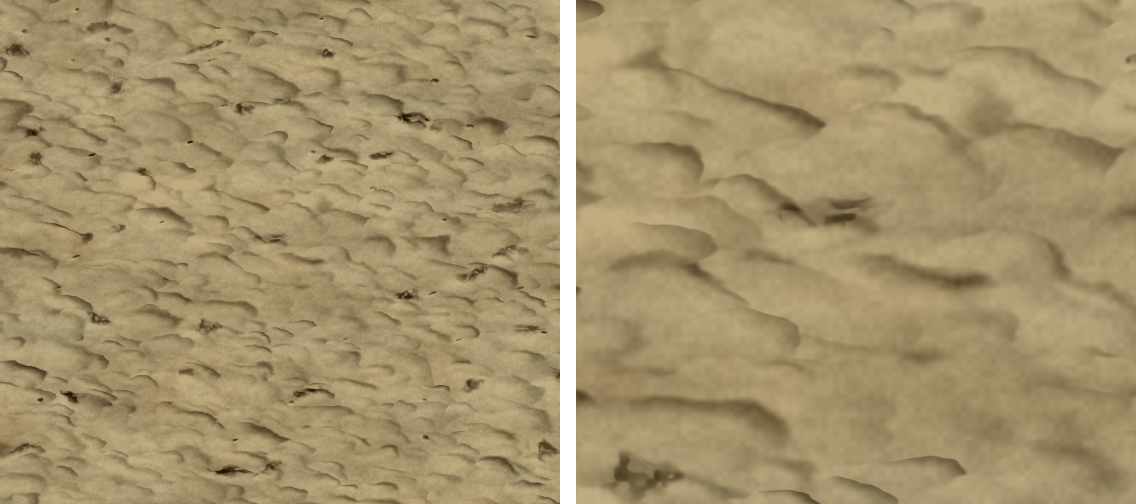
Left: the whole. Right: its middle third, enlarged.
This texture is drawn by a WebGL 1 fragment shader. Its source:

```glsl
precision highp float;
// Wind-worked sand: overlapping scallops with a shaded upper rim, painted from
// the top down, then scattered hollows with pale mounds, dark specks and grain.
// One scalar tone collects all shading and is mapped to a sand colour ramp.

uniform vec2 u_resolution;

const vec3 SHADOW_COLOR = vec3(0.28, 0.22, 0.12);
const vec3 LIT_COLOR = vec3(0.69, 0.62, 0.46);
const vec3 WARM_TINT = vec3(0.018, -0.002, -0.014);
const float BASE_TONE = 0.885;
const vec2 LARGE_CELLS = vec2(11.0, 21.0);
const vec2 SMALL_CELLS = vec2(19.0, 38.0);
const vec2 PIT_CELLS = vec2(6.0, 7.0);
const vec2 SPECK_CELLS = vec2(10.0, 11.0);
const float PIT_CHANCE = 0.62;
const float SPECK_CHANCE = 0.3;
const float TILT = 0.35;
const float BROAD = 0.4;
const float GRAIN = 0.11;

float hash(vec2 p) {
  vec3 q = fract(p.xyx * 0.1031);
  q += dot(q, q.yzx + 33.33);
  return fract((q.x + q.y) * q.z);
}

vec2 hash2(vec2 p) {
  return vec2(hash(p), hash(p + 47.3));
}

float noise(vec2 p) {
  vec2 i = floor(p), f = fract(p);
  f = f * f * (3.0 - 2.0 * f);
  return mix(mix(hash(i), hash(i + vec2(1.0, 0.0)), f.x),
             mix(hash(i + vec2(0.0, 1.0)), hash(i + 1.0), f.x), f.y);
}

float fbm(vec2 p) {
  float sum = 0.0, gain = 0.53;
  for (int i = 0; i < 4; i++) {
    sum += gain * noise(p);
    p = p * 2.03 + 17.1;
    gain *= 0.5;
  }
  return sum;
}

vec2 turn(vec2 v, float a) {
  float c = cos(a), s = sin(a);
  return vec2(c * v.x - s * v.y, s * v.x + c * v.y);
}

// Lays one sheet of scallops over the tone; lower ones cover upper ones.
float scallops(float tone, vec2 p, vec2 cells, float seed, float chance, float depth) {
  vec2 g = p * cells;
  for (int j = 1; j >= -1; j--) {
    for (int i = -1; i <= 1; i++) {
      vec2 cell = floor(g) + vec2(float(i), float(j));
      vec2 place = hash2(cell + seed), form = hash2(cell + seed + 71.0);
      vec2 look = hash2(cell + seed + 139.0);
      vec2 q = turn(g - cell - 0.5 - 0.7 * (place - 0.5), TILT + 0.8 * (form.x - 0.5));
      q /= mix(vec2(0.55, 0.45), vec2(0.95, 0.85), form);
      float d = length(q);
      float soft = mix(0.07, 0.45, look.x);
      float cover = (1.0 - smoothstep(1.0 - soft, 1.0, d)) * smoothstep(-0.9, 0.2, q.y);
      float rim = smoothstep(0.2, 1.0 - 0.5 * soft, d)
                * smoothstep(-0.1, 0.9, dot(q, vec2(0.4, 0.9)));
      float body = BASE_TONE + 0.12 * (1.0 - d) - 0.09 * q.x;
      body -= depth * mix(0.12, 0.95, pow(look.y, 1.7)) * rim;
      tone = mix(tone, body, cover * step(hash(cell + seed + 211.0), chance));
    }
  }
  return tone;
}

// Ragged dark hollows, each with a pale mound at its lower left.
float pits(float tone, vec2 p, vec2 cells, float seed, float chance, float radius) {
  vec2 g = p * cells;
  float ragged = noise(p * 95.0) - 0.5;
  float grit = mix(0.35, 1.0, smoothstep(0.2, 0.6, noise(p * vec2(150.0, 190.0))));
  for (int j = -1; j <= 1; j++) {
    for (int i = -1; i <= 1; i++) {
      vec2 cell = floor(g) + vec2(float(i), float(j));
      vec2 place = hash2(cell + seed), form = hash2(cell + seed + 31.0);
      float present = step(hash(cell + seed + 83.0), chance);
      vec2 size = radius * mix(vec2(0.7, 0.4), vec2(1.5, 0.75), form);
      vec2 v = turn((g - cell - 0.1 - 0.8 * place) / cells, 0.7 * (form.y - 0.6)) / size;
      vec2 m = (v + vec2(0.7, 0.9)) / vec2(1.2, 1.1);
      float mound = exp(-1.5 * dot(m, m));
      float hole = 1.0 - smoothstep(0.4, 1.15, length(v) + 0.7 * ragged);
      hole *= smoothstep(-1.3, 0.2, v.y) * grit;
      tone += present * (0.2 * mound - mix(0.6, 1.15, place.x) * hole);
    }
  }
  return tone;
}

void main() {
  vec2 p = gl_FragCoord.xy / u_resolution.y;

  // Bend the ground so that no outline stays a clean ellipse.
  vec2 bend = vec2(fbm(p * vec2(14.0, 24.0)), fbm(p * vec2(14.0, 24.0) + 53.0)) - 0.5;
  vec2 ground = p + bend * vec2(0.06, 0.028);

  float tone = BASE_TONE;
  tone = scallops(tone, ground, SMALL_CELLS, 5.0, 0.75, 0.75);
  tone = scallops(tone, ground, LARGE_CELLS, 19.0, 0.72, 1.0);
  tone = scallops(tone, ground + 0.013, SMALL_CELLS, 37.0, 0.25, 0.85);

  // Broad undulation, stretched sideways by the wind.
  tone += BROAD * (fbm(p * vec2(10.0, 27.0) + 9.0) - 0.5);
  tone += 0.16 * (noise(p * vec2(5.0, 9.0) + 31.0) - 0.5);

  tone = pits(tone, ground, PIT_CELLS, 61.0, PIT_CHANCE, 0.025);
  tone = pits(tone, p, SPECK_CELLS, 97.0, SPECK_CHANCE, 0.007);
  tone += GRAIN * (noise(p * 260.0) - 0.5) + GRAIN * (noise(p * vec2(90.0, 140.0)) - 0.5);

  vec3 color = mix(SHADOW_COLOR, LIT_COLOR, clamp(tone, -0.35, 1.14));
  color += WARM_TINT * (2.0 * fbm(p * vec2(7.0, 15.0) + 80.0) - 1.0);
  gl_FragColor = vec4(color, 1.0);
}
```
